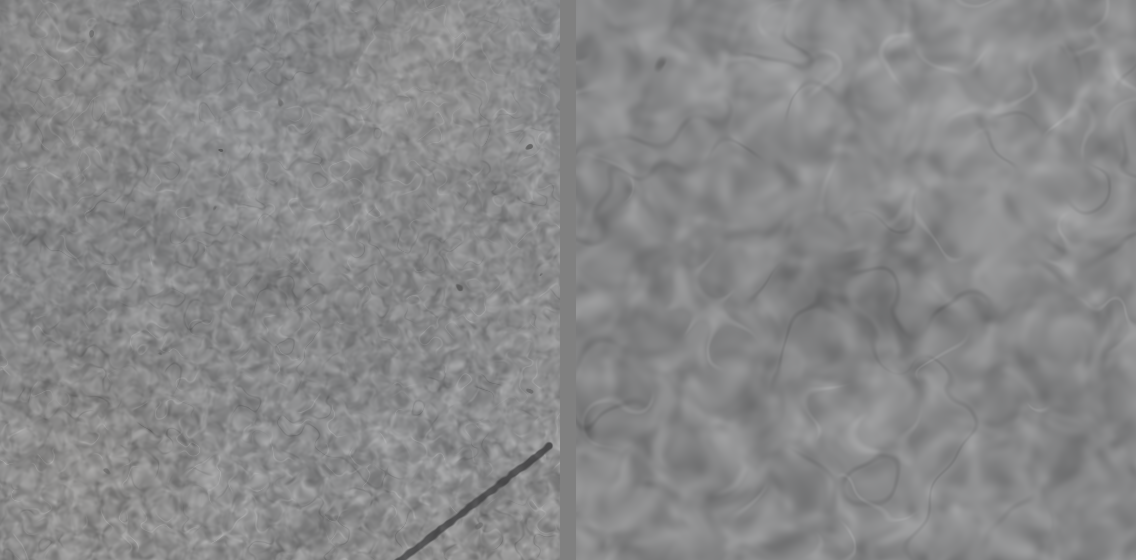
Left, the full canvas; right, a detail of the centre.
This texture is drawn by a WebGL 1 fragment shader. Its source:

```glsl
precision highp float;
// Weathered grey concrete with fine mottled grain, a few dark pits and one diagonal groove.

uniform vec2 u_resolution;

const vec3 CONCRETE = vec3(0.541, 0.542, 0.545);
const vec3 PIT_COLOR = vec3(0.34, 0.34, 0.34);
const vec3 GROOVE_COLOR = vec3(0.29, 0.29, 0.295);

float hash(vec2 p) {
  vec3 q = fract(vec3(p.xyx) * 0.1031);
  q += dot(q, q.yzx + 33.33);
  return fract((q.x + q.y) * q.z);
}

// Smooth value noise centred on zero, range -0.5 to 0.5.
float noise(vec2 p) {
  vec2 cell = floor(p);
  vec2 f = fract(p);
  f = f * f * (3.0 - 2.0 * f);
  float low = mix(hash(cell), hash(cell + vec2(1.0, 0.0)), f.x);
  float high = mix(hash(cell + vec2(0.0, 1.0)), hash(cell + vec2(1.0, 1.0)), f.x);
  return mix(low, high, f.y) - 0.5;
}

vec2 rotate(vec2 p, float angle) {
  float c = cos(angle);
  float s = sin(angle);
  return vec2(c * p.x - s * p.y, s * p.x + c * p.y);
}

// One noise layer, turned and shifted so that layers do not align.
float layer(vec2 p, float frequency, float seed) {
  return noise(rotate(p, seed) * frequency + seed * 37.0 + 200.0);
}

// Thin curved streaks along the zero crossings of a noise layer.
float wisps(vec2 p, float frequency, float seed) {
  float ridge = 1.0 - smoothstep(0.0, 0.09, abs(layer(p, frequency, seed)));
  return ridge * smoothstep(0.0, 0.25, layer(p, frequency * 0.6, seed + 1.7));
}

float segmentDistance(vec2 p, vec2 a, vec2 b) {
  vec2 along = b - a;
  float t = clamp(dot(p - a, along) / dot(along, along), 0.0, 1.0);
  return length(p - a - along * t);
}

// Sparse, ragged pits: at most one in each grid cell.
float pits(vec2 p, float count, float chance) {
  vec2 cell = floor(p * count);
  vec2 center = 0.25 + 0.5 * vec2(hash(cell + 11.0), hash(cell + 47.0));
  vec2 offset = rotate((fract(p * count) - center) / count, 6.28 * hash(cell + 83.0));
  offset.y *= 1.8;
  float radius = mix(0.005, 0.011, hash(cell + 29.0));
  float dist = length(offset) + 0.010 * layer(p, 110.0, 2.3);
  float mask = 1.0 - smoothstep(radius * 0.3, radius, dist);
  return mask * step(hash(cell + 5.0), chance) * mix(0.4, 0.9, hash(cell + 61.0));
}

void main() {
  vec2 uv = gl_FragCoord.xy / u_resolution;

  // Bend the domain so the grain forms irregular flakes.
  vec2 warp = vec2(layer(uv, 45.0, 0.4), layer(uv, 45.0, 1.9));
  vec2 p = uv + 0.012 * warp;

  // Broad stains, then grain that is softer toward the top.
  float stains = 0.042 * layer(uv, 5.0, 0.7) + 0.034 * layer(uv, 16.0, 1.2);
  float grain = 0.085 * layer(p, 52.0, 0.5)
              + 0.110 * layer(p, 88.0, 1.1)
              + 0.060 * layer(p, 150.0, 2.6);
  float streaks = 0.045 * wisps(p, 48.0, 0.9) - 0.045 * wisps(p, 42.0, 2.1);
  float roughness = mix(1.15, 0.82, uv.y);
  float slope = 0.022 * (uv.x - 0.5) - 0.008 * (uv.y - 0.5);
  vec3 color = CONCRETE + stains + slope + roughness * (grain + streaks);

  // Faint warm and cool drift.
  color += vec3(0.008, 0.001, -0.009) * (layer(uv, 3.0, 1.5) + 0.3 - 0.6 * uv.y);

  color = mix(color, PIT_COLOR, pits(uv, 9.0, 0.12));

  // Diagonal groove with slightly uneven edges.
  float groove = segmentDistance(uv, vec2(0.69, -0.02), vec2(0.981, 0.203));
  groove += 0.003 * layer(uv, 90.0, 0.3);
  float grooveMask = 1.0 - smoothstep(0.0035, 0.0085, groove);
  color = mix(color, GROOVE_COLOR + 0.4 * grain, 0.92 * grooveMask);

  gl_FragColor = vec4(color, 1.0);
}
```
